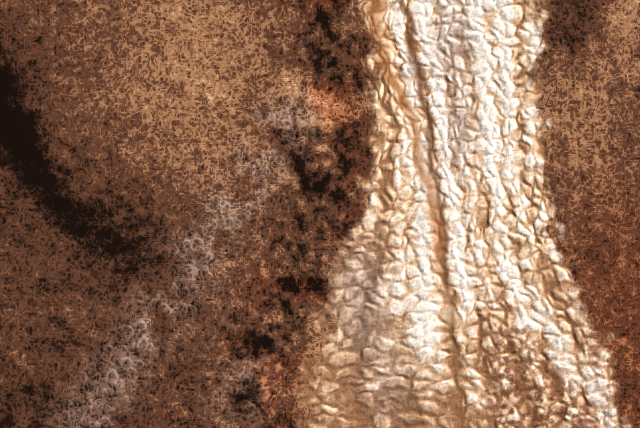
Reproduce this texture procedurally as a Shadertoy shader.

```glsl
#define FIBRE_SCALE 105.0
#define FIBRE_CONTRAST 0.95
#define CURL_SCALE 29.0
#define PLATE_ROWS 33.0
#define RELIEF 0.75
#define UMBER vec3(0.11, 0.07, 0.05)
#define BROWN vec3(0.40, 0.255, 0.185)
#define TAN vec3(0.70, 0.50, 0.35)
#define SAND vec3(0.88, 0.72, 0.57)
#define CREAM vec3(0.97, 0.91, 0.85)
#define ASH vec3(0.64, 0.54, 0.49)

float hash(vec2 p) {
  vec3 q = fract(p.xyx * 0.1031);
  q += dot(q, q.yzx + 33.33);
  return fract((q.x + q.y) * q.z);
}

vec2 hash2(vec2 p) { return vec2(hash(p), hash(p + 57.3)); }

float noise(vec2 p) {
  vec2 i = floor(p), f = fract(p), e = vec2(1, 0);
  f = f * f * (3.0 - 2.0 * f);
  return mix(mix(hash(i), hash(i + e), f.x),
    mix(hash(i + e.yx), hash(i + 1.0), f.x), f.y);
}

vec2 noise2(vec2 p) { return vec2(noise(p), noise(p + 19.0)); }

float fbm(vec2 p) {
  float sum = 0.0, amp = 0.5;
  for (int i = 0; i < 5; i++) {
    sum += amp * noise(p);
    p = mat2(1.6, 1.2, -1.2, 1.6) * p + 7.1;
    amp *= 0.5;
  }
  return sum;
}

float blob(vec2 p, float x, float y, float rx, float ry) {
  vec2 q = (p - vec2(x, y)) / vec2(rx, ry);
  return exp(-dot(q, q));
}

float band(float d, float width) { return exp(-d * d / (width * width)); }

// Boundaries of the pale strip and its main groove
float leftEdge(float y) { return 0.71 + 0.16 * smoothstep(0.0, 0.75, y) - 0.03 * smoothstep(0.8, 1.0, y); }
float rightEdge(float y) { return 1.465 - 0.19 * smoothstep(0.0, 0.62, y); }
float groove(float y) { return 1.075 - 0.04 * y - 0.088 * y * y; }

// Position across the strip: -1 left edge, 0 groove, 1 right edge
float across(vec2 p) {
  float g = groove(p.y), d = p.x - g;
  return d / (d < 0.0 ? g - leftEdge(p.y) : rightEdge(p.y) - g);
}

// Cushioned cells with sunken seams
float plates(vec2 p) {
  float near = 9.0, next = 9.0;
  for (int k = 0; k < 9; k++) {
    vec2 c = floor(p) + vec2(k % 3, k / 3) - 1.0;
    float d = length(c + hash2(c) - p);
    next = min(next, max(near, d));
    near = min(near, d);
  }
  return smoothstep(0.0, 0.6, next - near);
}

float stripHeight(vec2 p) {
  p += 0.026 * (noise2(p * 13.0) - 0.5) + 0.014 * (noise2(p * 50.0) - 0.5);
  float v = across(p), lane = v * (v < 0.0 ? 3.0 : 5.0);
  float cushion = plates(vec2(lane * 2.3, p.y * PLATE_ROWS));
  return 0.38 * abs(sin(3.1416 * lane)) + 0.32 * cushion + 0.6 * fbm(p * 48.0);
}

// Tangled hair from warped ridged noise
float fibres(vec2 p) {
  vec2 w = (p + 0.014 * noise2(p * 38.0)) * FIBRE_SCALE;
  float coarse = 1.0 - abs(2.0 * noise(w) - 1.0);
  float fine = 1.0 - abs(2.0 * noise(w.yx * 1.8) - 1.0);
  return 0.35 * coarse + 0.35 * fine + 0.3 * noise(p * 210.0);
}

// Scattered ringlets
float curls(vec2 p) {
  p = p * CURL_SCALE + 0.3 * noise2(p * 50.0);
  float glow = 0.0;
  for (int k = 0; k < 9; k++) {
    vec2 c = floor(p) + vec2(k % 3, k / 3) - 1.0;
    vec2 d = p - c - hash2(c);
    float lit = 0.6 + 0.4 * dot(normalize(d + 0.001), vec2(0.5, 0.8));
    float ring = band(length(d) - 0.18 - 0.2 * hash(c + 3.0), 0.1);
    glow = max(glow, lit * ring * step(0.4, hash(c + 11.0)));
  }
  return glow;
}

vec3 furColour(vec2 p, float clump) {
  float hair = fibres(p), tuft = fbm(p * 55.0) - 0.48;
  // Lit bulge, the shadowed fold and the dim slope below it
  float tone = 0.39 + 0.26 * blob(p, 0.47, 0.83, 0.21, 0.26);
  float fold = p.y - 0.36 - 0.36 * exp(-6.0 * p.x) + 0.12 * (clump - 0.5);
  tone -= 0.36 * band(fold, fold > 0.0 ? 0.13 : 0.06) * smoothstep(0.52, 0.26, p.x);
  tone -= 0.08 * smoothstep(0.0, -0.1, fold) * smoothstep(0.6, 0.25, p.x);
  tone -= 0.25 * blob(p, 0.0, 0.74, 0.1, 0.18) + 0.16 * blob(p, 0.02, 0.0, 0.2, 0.12);
  // Dark matted band with tan tufts
  float mat = band(p.x - 0.59 - 0.16 * smoothstep(0.0, 0.6, p.y), 0.095);
  tone += mat * (0.8 * (clump - 0.5) + 0.5 * tuft - 0.14);
  tone += 0.32 * (blob(p, 0.69, 0.8, 0.05, 0.03) + blob(p, 0.79, 0.73, 0.06, 0.04));
  tone += 0.3 * blob(p, 0.74, 0.1, 0.05, 0.2);
  // Right flank
  tone += 0.22 * blob(p, 1.36, 0.72, 0.1, 0.18) + 0.3 * blob(p, 1.47, 0.96, 0.05, 0.12);
  tone -= 0.25 * blob(p, 1.35, 0.96, 0.07, 0.09);
  tone += 0.4 * (clump - fbm((p + 0.013) * 16.0)) + 0.35 * tuft;
  tone += FIBRE_CONTRAST * (hair - 0.54) * (0.35 + tone);
  vec3 col = mix(UMBER, BROWN, smoothstep(0.0, 0.42, tone));
  col = mix(col, TAN, smoothstep(0.4, 0.8, tone));
  col = mix(col, SAND, smoothstep(0.8, 1.15, tone));
  float rust = 0.6 * mat * smoothstep(0.45, 0.65, noise(p * 9.0));
  rust += 0.5 * smoothstep(1.2, 1.45, p.x) * smoothstep(0.7, 0.3, p.y);
  col *= mix(vec3(1), vec3(1.08, 0.83, 0.7), rust);
  // Ashen ringlets running down the slope
  float trail = band(p.x - 0.19 - 0.72 * p.y + 0.1 * p.y * p.y, 0.08) * smoothstep(0.82, 0.7, p.y);
  trail = max(trail, 0.5 * blob(p, 0.57, 0.12, 0.09, 0.15));
  trail = max(trail, 0.7 * blob(p, 0.76, 0.35, 0.05, 0.08));
  trail *= smoothstep(0.32, 0.56, clump);
  col = mix(col, ASH * (1.7 * hair + tuft - 0.1), 0.4 * trail);
  return mix(col, ASH * 1.25, 0.8 * trail * curls(p));
}

vec3 stripColour(vec2 p, float clump) {
  float v = across(p), h = stripHeight(p);
  float lit = h - stripHeight(p + 0.005);
  // Bright crests
  float crest = band(v + 0.25, 0.17) * smoothstep(0.05, 0.25, p.y);
  crest += band(v - 0.14, 0.11) * smoothstep(0.15, 0.35, p.y);
  crest += band(v - 0.55, 0.22) * smoothstep(0.4, 0.65, p.y);
  crest += band(v - 0.92 + 1.2 * p.y, 0.13) * smoothstep(0.5, 0.35, p.y);
  float low = smoothstep(0.45, 0.1, p.y);
  float tone = 0.85 * h + 0.3 * crest + 0.4 * (clump - 0.5) - 0.08;
  tone -= 0.14 * band(v + 0.9, 0.4) + 0.1 * low;
  vec3 col = mix(TAN * 0.88, SAND, smoothstep(0.2, 0.52, tone));
  col = mix(col, CREAM, smoothstep(0.46, 0.8, tone));
  // Cool hollows and brown staining
  float hollow = blob(p, 1.06, 0.9, 0.05, 0.1) + blob(p, 1.08, 0.7, 0.03, 0.09);
  hollow += blob(p, 0.85, 0.3, 0.07, 0.15) + 0.7 * blob(p, 0.92, 0.1, 0.06, 0.1);
  col = mix(col, ASH * (0.6 + 0.6 * h), 0.7 * min(hollow, 1.0));
  float stain = low * smoothstep(0.0, 0.3, v) * (1.0 - 0.7 * min(crest, 1.0));
  stain = max(stain, 0.5 * smoothstep(0.25, 0.0, p.y));
  col = mix(col, BROWN * 1.2, stain * smoothstep(0.3, 0.75, fbm(p * 75.0)));
  col *= 1.0 + RELIEF * lit + 0.4 * (fibres(p) - 0.54);
  // Deep groove and its amber companion
  float d = p.x - groove(p.y) + 0.024 * (noise(p * 18.0) - 0.5);
  col = mix(col, BROWN, 0.75 * band(d, 0.009) * smoothstep(0.1, 0.4, p.y));
  float amber = band(d + 0.06 * smoothstep(0.45, 1.0, p.y) + 0.015, 0.017);
  return mix(col, vec3(0.7, 0.43, 0.24), 0.6 * amber * smoothstep(0.2, 0.5, p.y));
}

void mainImage(out vec4 fragColor, in vec2 fragCoord) {
  vec2 p = fragCoord / iResolution.xy * vec2(1.5, 1.0);
  float clump = fbm(p * 16.0);
  float inside = min(p.x - leftEdge(p.y), rightEdge(p.y) - p.x);
  inside += 0.1 * (fbm(p * 28.0) - 0.5);
  vec3 col = mix(furColour(p, clump), stripColour(p, clump), smoothstep(-0.015, 0.025, inside));
  fragColor = vec4(clamp(col, 0.0, 1.0), 1.0);
}
```
